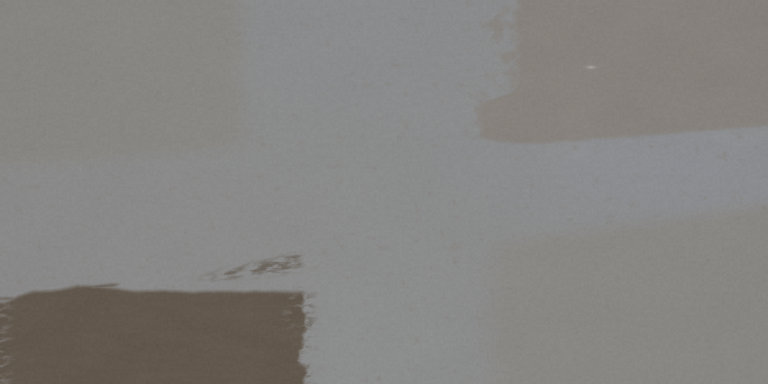
Give the GLSL for this texture, as a Shadertoy shader.

```glsl
vec2 hashGradient(vec2 cell) {
    vec3 q = fract(cell.xyx * vec3(0.1031, 0.103, 0.0973));
    q += dot(q, q.yzx + 33.33);
    float angle = 6.2832 * fract((q.x + q.y) * q.z);
    return vec2(cos(angle), sin(angle));
}

float gradientNoise(vec2 p) {
    vec2 i = floor(p), f = p - i;
    vec2 u = f * f * f * (f * (f * 6.0 - 15.0) + 10.0);
    float a = dot(hashGradient(i), f);
    float b = dot(hashGradient(i + vec2(1, 0)), f - vec2(1, 0));
    float c = dot(hashGradient(i + vec2(0, 1)), f - vec2(0, 1));
    float d = dot(hashGradient(i + 1.0), f - 1.0);
    return mix(mix(a, b, u.x), mix(c, d, u.x), u.y);
}

float fbm(vec2 p) {
    float sum = 0.0, amplitude = 0.6;
    for (int i = 0; i < 4; i++) {
        sum += amplitude * gradientNoise(p);
        p = p * 2.03 + 17.3;
        amplitude *= 0.5;
    }
    return sum;
}

// Soft coverage of a signed distance that is positive inside
float cover(float d, float blur) {
    return smoothstep(-blur, blur, d);
}

// Soft bump centred on c with radii r
float blob(vec2 p, vec2 c, vec2 r) {
    vec2 q = (p - c) / r;
    return exp(-dot(q, q));
}

// Upper right coat: slanted lower edge and a ragged left edge
float taupeCoat(vec2 p) {
    float bottom = 0.628 + 0.08 * (p.x - 1.43) + 0.9 * pow(max(1.43 - p.x, 0.0), 2.0);
    bottom += 0.006 * fbm(vec2(p.x * 14.0, 2.0));
    float left = mix(1.25, 1.345, smoothstep(0.725, 0.765, p.y));
    left += 0.035 * fbm(vec2(p.x * 8.0, p.y * 26.0));
    float body = cover(p.x - left, 0.011) * cover(p.y - bottom, 0.008);
    float dabs = blob(p, vec2(1.3, 0.93), vec2(0.035, 0.045))
               + blob(p, vec2(1.255, 0.71), vec2(0.025, 0.055))
               + 0.8 * blob(p, vec2(1.335, 0.82), vec2(0.035, 0.08));
    float bristles = cover(dabs * 0.6 + fbm(p * vec2(30, 38)) - 0.38, 0.25);
    return max(body, 0.75 * bristles);
}

// Lower left coat: wavy top, worn sides and a dry trailing stroke
float brownCoat(vec2 p) {
    float top = 0.241 + 0.014 * blob(vec2(p.x, 0), vec2(0.23, 0), vec2(0.08, 1));
    top += 0.008 * fbm(vec2(p.x * 11.0, 5.0)) - 0.03 * (1.0 - smoothstep(0.0, 0.1, p.x));
    float right = 0.79 + 0.035 * fbm(vec2(p.x * 12.0, p.y * 24.0));
    float body = cover(top - p.y, 0.008) * cover(right - p.x, 0.009);
    float scrape = fbm(vec2(p.x * 24.0, (p.y - 0.15 * p.x) * 75.0));
    float worn = smoothstep(0.68, 0.79, p.x) * smoothstep(0.1, 0.2, p.y)
               + (1.0 - smoothstep(0.0, 0.05, p.x));
    body *= 1.0 - 0.45 * worn * smoothstep(-0.05, 0.3, scrape);

    float along = (p.x - 0.46) / 0.33;
    float offset = abs(p.y - 0.264 - 0.055 * along);
    float stroke = cover(0.004 + 0.02 * along - offset, 0.014);
    stroke *= smoothstep(0.0, 0.5, along) * (1.0 - smoothstep(0.93, 1.03, along));
    stroke *= smoothstep(-0.25, 0.3, scrape + 0.15 * along - 0.1);

    float fringe = cover(0.022 - abs(p.x - 0.797), 0.018) * (1.0 - smoothstep(0.2, 0.28, p.y));
    fringe *= smoothstep(-0.05, 0.3, scrape);
    float tip = cover(0.004 - abs(p.y - 0.253 - 0.1 * (p.x - 0.25)), 0.005)
              * cover(0.045 - abs(p.x - 0.26), 0.015);
    float corner = cover(0.004 - abs(p.y - 0.222), 0.005) * (1.0 - smoothstep(0.03, 0.06, p.x));
    return max(max(body, 0.75 * stroke), max(0.5 * fringe, max(0.8 * tip, 0.6 * corner)));
}

void mainImage(out vec4 fragColor, in vec2 fragCoord) {
    vec2 p = fragCoord / iResolution.y;
    float mottling = fbm(p * vec2(5, 9));

    // Neutral wall with cooler light at the top and right
    vec3 col = vec3(0.541, 0.543, 0.541);
    col += vec3(0.004, 0.006, 0.017) * blob(p, vec2(0.95, 1.0), vec2(0.45, 0.3));
    col += vec3(0.012, 0.016, 0.035) * blob(p, vec2(1.8, 0.56), vec2(0.5, 0.15));
    col += vec3(0.008, 0.01, 0.012) * blob(p, vec2(1.0, 0.05), vec2(0.25, 0.3));

    // Two faint warm coats with feathered borders
    float feather = 0.03 * fbm(p * vec2(6, 18));
    float upperLeft = cover(0.625 + feather - p.x, 0.05)
                    * cover(p.y - 0.57 - 0.08 * p.x - 0.4 * feather, 0.035);
    col = mix(col, vec3(0.534, 0.527, 0.507), 0.9 * upperLeft);
    float lowerRight = cover(p.x - 1.29 - feather, 0.05)
                     * cover(0.362 + 0.146 * (p.x - 1.29) + 0.4 * feather - p.y, 0.03);
    col = mix(col, vec3(0.54, 0.532, 0.516), 0.9 * lowerRight);

    // Pale smears below the taupe edge
    float smear = blob(p, vec2(1.48, 0.602), vec2(0.045, 0.018))
                + blob(p, vec2(1.93, 0.635), vec2(0.1, 0.025));
    col += 0.016 * smear * (0.6 + 2.0 * fbm(p * vec2(16, 30)));

    // Strong coats
    col = mix(col, vec3(0.528, 0.509, 0.488) + 0.008 * mottling, taupeCoat(p));
    vec3 brown = vec3(0.385, 0.347, 0.305) + 0.018 * fbm(p * vec2(7, 25));
    col = mix(col, brown, brownCoat(p));
    col += 0.12 * blob(p, vec2(1.539, 0.825), vec2(0.012, 0.004));

    // Roller texture, fine grain and gentle falloff
    col += 0.009 * mottling + 0.01 * gradientNoise(p * vec2(55, 75));
    col += 0.017 * gradientNoise(p * 150.0);
    col *= 1.0 - 0.015 * dot(p - vec2(1.0, 0.5), p - vec2(1.0, 0.5));
    fragColor = vec4(col, 1.0);
}
```
